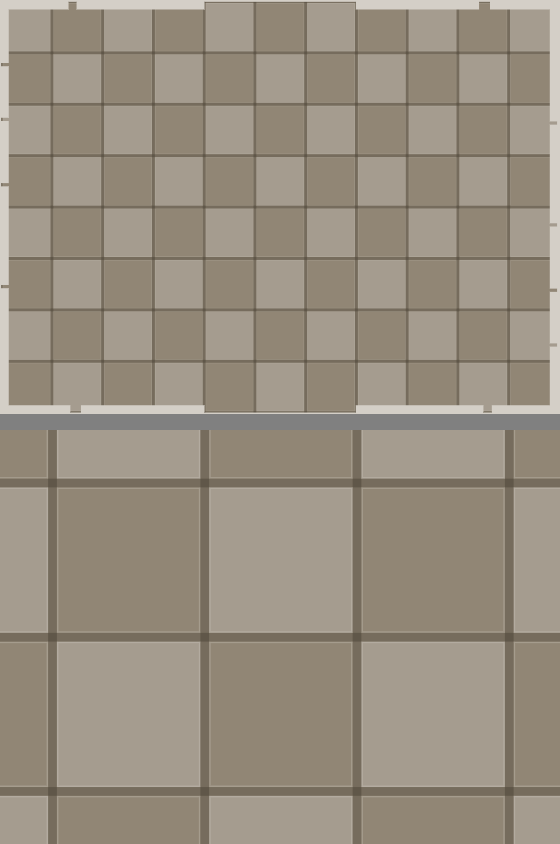
Top, the full canvas; bottom, a detail of the centre.
Write a Shadertoy shader that draws this pattern.

```glsl
#define SHEET vec2(768.0, 567.0)
#define PITCH vec2(69.6, 70.4)
#define GRID_START vec2(71.2, 72.4)
#define LINE_HALF 2.0
#define GLINT_WIDTH 0.7
#define GLINT_AMOUNT 0.3
#define GROUND vec3(0.83, 0.81, 0.78)
#define TILE_LIGHT vec3(0.647, 0.612, 0.56)
#define TILE_DARK vec3(0.567, 0.525, 0.457)
#define LINE_COLOR vec3(0.463, 0.425, 0.363)
#define CROSS_COLOR vec3(0.375, 0.34, 0.285)

// Signed distance to a box given by its two corners
float boxDistance(vec2 p, vec2 lo, vec2 hi) {
    vec2 d = abs(p - 0.5 * (lo + hi)) - 0.5 * (hi - lo);
    return length(max(d, 0.0)) + min(max(d.x, d.y), 0.0);
}

// Field, taller centre block and small tabs on every side
float outlineDistance(vec2 p) {
    float d = boxDistance(p, vec2(12.0, 13.0), vec2(754.0, 555.0));
    d = min(d, boxDistance(p, vec2(280.5, 2.5), vec2(488.0, 565.0)));

    vec4 leftTabs = vec4(88.5, 163.5, 253.0, 392.5);
    vec4 rightTabs = vec4(168.5, 308.0, 397.5, 472.5);
    for (int i = 0; i < 4; i++) {
        d = min(d, boxDistance(p, vec2(1.5, leftTabs[i] - 2.2), vec2(14.0, leftTabs[i] + 2.2)));
        d = min(d, boxDistance(p, vec2(752.0, rightTabs[i] - 2.2), vec2(764.0, rightTabs[i] + 2.2)));
    }

    // Each span holds the left and right edge of a tab
    vec4 topSpans = vec4(94.0, 105.0, 657.0, 672.0);
    vec4 bottomSpans = vec4(96.5, 111.0, 663.0, 674.5);
    for (int i = 0; i < 4; i += 2) {
        d = min(d, boxDistance(p, vec2(topSpans[i], 2.5), vec2(topSpans[i + 1], 15.0)));
        d = min(d, boxDistance(p, vec2(bottomSpans[i], 553.0), vec2(bottomSpans[i + 1], 565.0)));
    }
    return d;
}

void mainImage(out vec4 fragColor, in vec2 fragCoord) {
    // Sheet units, measured from the upper left
    vec2 p = fragCoord / iResolution.xy;
    p = vec2(p.x, 1.0 - p.y) * SHEET;
    float pixel = SHEET.y / iResolution.y;

    // Checkered tiles
    vec2 grid = (p - GRID_START) / PITCH;
    vec2 cell = floor(grid);
    float parity = mod(cell.x + cell.y, 2.0);
    vec3 color = mix(TILE_LIGHT, TILE_DARK, parity);

    // Thin glints beside the grid lines
    vec2 toLine = abs(fract(grid + 0.5) - 0.5) * PITCH;
    vec2 line = clamp(0.5 + (LINE_HALF - toLine) / pixel, 0.0, 1.0);
    vec2 rim = clamp(0.5 + (LINE_HALF + GLINT_WIDTH - toLine) / pixel, 0.0, 1.0);
    vec2 glint = rim - line;
    color = mix(color, GROUND, GLINT_AMOUNT * max(glint.x, glint.y));

    // Grid lines, darker where they cross
    color = mix(color, LINE_COLOR, max(line.x, line.y));
    color = mix(color, CROSS_COLOR, line.x * line.y);

    // Cut to the outline
    float inside = clamp(0.5 - outlineDistance(p) / pixel, 0.0, 1.0);
    fragColor = vec4(mix(GROUND, color, inside), 1.0);
}
```
